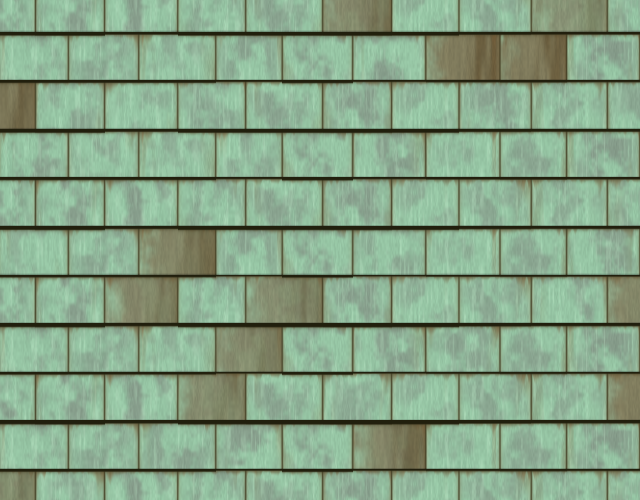
Reproduce this texture procedurally as a WebGL 1 fragment shader.

```glsl
precision highp float;
// Weathered verdigris shingles in staggered rows, with rust drips and a few brown tiles.
uniform vec2 u_resolution;

// Layout, in units of the canvas height
const float TILE_W = 0.1422;
const float ROW_H = 0.0972;
const float FIRST_LAP = 0.0630;    // first lap line, measured from the top
const float JOINT_JITTER = 0.11;   // in tile widths
const float JOINT_HALF = 0.0013;
const float LAP_THIN = 0.0032;
const float LAP_THICK = 0.0056;
const float LAP_STEP = 0.0027;     // uneven lower edges of the tiles
const float BROWN_SHARE = 0.12;
const float VARIANT_SHARE = 0.18;

const vec3 MINT = vec3(0.59, 0.775, 0.645);
const vec3 PALE = vec3(0.65, 0.81, 0.69);
const vec3 SLATE = vec3(0.52, 0.60, 0.535);
const vec3 RUST = vec3(0.46, 0.36, 0.22);
const vec3 BROWN = vec3(0.50, 0.48, 0.36);
const vec3 UMBER = vec3(0.38, 0.32, 0.20);
const vec3 JOINT = vec3(0.25, 0.24, 0.14);
const vec3 SHADOW = vec3(0.13, 0.12, 0.05);

float hash(vec2 p) {
  vec3 q = fract(p.xyx * 0.1031);
  q += dot(q, q.yzx + 33.33);
  return fract((q.x + q.y) * q.z);
}

float noise(vec2 p) {
  vec2 i = floor(p), f = fract(p);
  f = f * f * (3.0 - 2.0 * f);
  return mix(mix(hash(i), hash(i + vec2(1.0, 0.0)), f.x),
             mix(hash(i + vec2(0.0, 1.0)), hash(i + vec2(1.0, 1.0)), f.x), f.y);
}

float fbm(vec2 p) {
  float sum = 0.0, amp = 0.55;
  for (int i = 0; i < 3; i++) {
    sum += amp * noise(p);
    p = p * 2.1 + 7.3;
    amp *= 0.5;
  }
  return sum;
}

// Position of a joint, in tile widths; alternate rows share their joints
float jointAt(float n, float parity) {
  return n + JOINT_JITTER * (hash(vec2(n + 20.0, parity + 5.0)) - 0.45);
}

// Tile index, distance to its left joint, distance to its right joint
vec3 findTile(float x, float row) {
  float parity = mod(row, 2.0);
  float c = x / TILE_W - 0.5 * (1.0 - parity);
  float n = floor(c + 0.5);
  float id = n - step(c, jointAt(n, parity));
  return vec3(id, (c - jointAt(id, parity)) * TILE_W,
              (jointAt(id + 1.0, parity) - c) * TILE_W);
}

// Surface of one tile: s is the place on it (0 to 1), q the seeded texture point
vec3 tileColor(vec2 s, vec2 q, float tone, float brown) {
  float grain = noise(q * vec2(250.0, 22.0));
  float fine = noise(q * vec2(480.0, 130.0));
  float cloud = fbm(q * vec2(34.0, 26.0));
  float streak = noise(q * vec2(95.0, 9.0));

  // Patina: slate clouds in the middle, pale mint scratches
  float middle = smoothstep(0.0, 0.35, s.x) * smoothstep(1.0, 0.7, s.x);
  float slate = smoothstep(0.30, 0.68, cloud + 0.14 * (grain - 0.5)) * mix(0.35, 0.95, middle);
  vec3 col = mix(MINT, SLATE, slate * mix(0.6, 1.0, tone));
  col = mix(col, PALE, 0.5 * smoothstep(0.62, 0.9, grain) * (1.0 - 0.5 * slate));

  // Brown weathering, darkest towards the right
  float right = smoothstep(0.45, 0.9, s.x + 0.35 * (streak - 0.5));
  vec3 worn = mix(BROWN, UMBER, right * (0.35 + 0.5 * streak));
  col = mix(col, worn, brown * smoothstep(-0.05, 0.5, s.x + 0.4 * cloud));

  // Rust drips from the top, gathered near the sides
  float side = smoothstep(0.22, 0.5, abs(s.x - 0.5));
  float reach = noise(vec2(q.x * 170.0, floor(q.y))) * (0.12 + 0.42 * side * streak);
  float drip = 1.0 - smoothstep(0.0, reach + 0.05, s.y);
  col = mix(col, RUST, 0.8 * drip * (0.55 + 0.45 * grain));
  float stain = side * smoothstep(0.58, 0.85, streak);
  col = mix(col, RUST, 0.32 * stain * (1.0 - 0.5 * s.y));

  return col * (0.93 + 0.08 * grain + 0.07 * fine);
}

void main() {
  float px = 1.0 / u_resolution.y;
  vec2 p = gl_FragCoord.xy * px;
  float t = (1.0 - p.y - FIRST_LAP) / ROW_H;
  float row = floor(t) + 1.0;
  float drop = fract(t) * ROW_H;
  float parity = mod(row, 2.0);
  vec3 tile = findTile(p.x, row);
  vec3 above = findTile(p.x, row - 1.0);

  // Wear follows the column, with a few variants and random brown tiles
  vec2 key = vec2(tile.x, row) + 31.0;
  float variant = step(1.0 - VARIANT_SHARE, hash(key + 9.0)) * row;
  vec2 seed = vec2(tile.x + 12.0, parity + 2.0 * variant + 3.0);
  float brown = step(1.0 - BROWN_SHARE, hash(key)) * mix(0.6, 1.0, hash(key + 4.0));
  vec2 s = vec2(tile.y / (tile.y + tile.z), drop / ROW_H);
  vec3 col = tileColor(s, vec2(tile.y, drop) + seed * vec2(3.0, 5.0), hash(seed), brown);

  // Vertical joints with a soft rusty rim
  float d = min(tile.y, tile.z);
  col = mix(col, RUST, 0.5 * exp(-d / 0.0032));
  col = mix(col, JOINT, 0.85 * (1.0 - smoothstep(JOINT_HALF - px, JOINT_HALF + px, d)));

  // Stepped lap line and the shade it casts
  float lap = mix(LAP_THIN, LAP_THICK, parity) + LAP_STEP * hash(vec2(above.x + 8.0, parity));
  col = mix(col, JOINT, 0.6 * exp(-max(drop - lap, 0.0) / 0.003));
  col = mix(col, SHADOW, 1.0 - smoothstep(lap - px, lap + px, drop));
  col *= 1.0 - 0.25 * smoothstep(ROW_H - 0.003, ROW_H, drop);
  gl_FragColor = vec4(col, 1.0);
}
```
